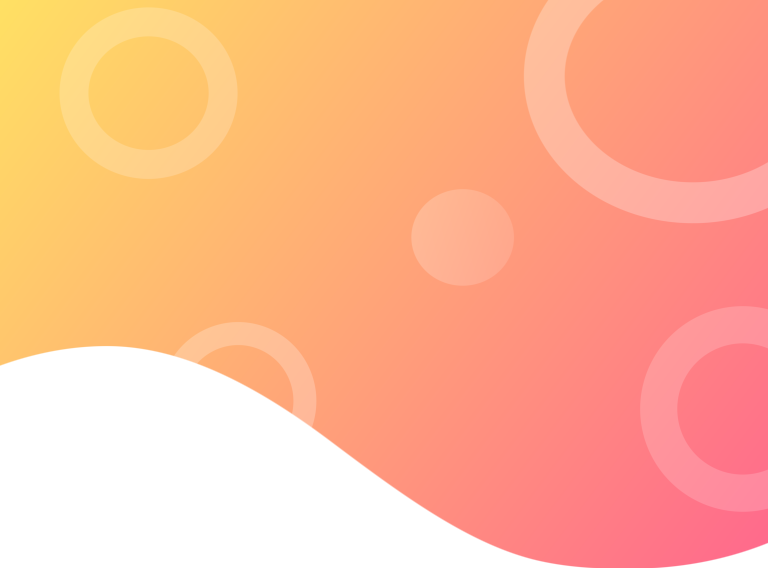
Reproduce this background procedurally as a Shadertoy shader.

```glsl
// A warm diagonal gradient with translucent rings and a disc above a white wave.
// Ellipse distances form the rings; a chain of cubic Hermite spans forms the wave.
// Space is measured in canvas heights, with the origin at the lower left.

#define ASPECT 1.3545
#define GRADIENT_DIR vec2(0.8, -0.6)
#define GRADIENT_LENGTH 1.676
#define YELLOW vec3(1.0, 0.88, 0.39)
#define PINK vec3(1.0, 0.41, 0.55)
#define WHITE vec3(1.0)
#define DISC_CENTER vec2(0.816, 0.582)
#define DISC_RADII vec2(0.0905, 0.085)
#define DISC_ALPHA vec2(0.22, 0.13)

const int RING_COUNT = 4;
const int NODE_COUNT = 6;

// Ring outlines: center, then outer radii
const vec4 ringShape[RING_COUNT] = vec4[](
    vec4(0.262, 0.836, 0.157, 0.151),
    vec4(1.222, 0.866, 0.298, 0.259),
    vec4(0.420, 0.294, 0.138, 0.139),
    vec4(1.310, 0.280, 0.181, 0.181));

// Ring style: band width, opacity
const vec2 ringStyle[RING_COUNT] = vec2[](
    vec2(0.0510, 0.20),
    vec2(0.0720, 0.27),
    vec2(0.0405, 0.24),
    vec2(0.0655, 0.18));

// Wave nodes: x, height, slope
const vec3 waveNode[NODE_COUNT] = vec3[](
    vec3(0.0, 0.3563, 0.36),
    vec3(0.1887, 0.3907, 0.0),
    vec3(0.582, 0.224, -0.75),
    vec3(0.9524, 0.0123, -0.22),
    vec3(1.1058, -0.0015, 0.0),
    vec3(ASPECT, 0.0441, 0.40));

// Antialiased coverage of a filled ellipse
float ellipse(vec2 p, vec2 center, vec2 radii, float pixel) {
    float d = (length((p - center) / radii) - 1.0) * min(radii.x, radii.y);
    return smoothstep(0.7 * pixel, -0.7 * pixel, d);
}

// Cubic Hermite interpolation between two wave nodes
float hermite(vec3 a, vec3 b, float x) {
    float span = b.x - a.x;
    float t = clamp((x - a.x) / span, 0.0, 1.0);
    float s = 1.0 - t;
    float blend = t * t * (3.0 - 2.0 * t);
    return mix(a.y, b.y, blend) + span * t * s * (s * a.z - t * b.z);
}

float waveHeight(float x) {
    float height = waveNode[0].y;
    for (int i = 0; i < NODE_COUNT - 1; i++) {
        if (x >= waveNode[i].x) height = hermite(waveNode[i], waveNode[i + 1], x);
    }
    return height;
}

void mainImage(out vec4 fragColor, in vec2 fragCoord) {
    vec2 p = fragCoord / iResolution.xy * vec2(ASPECT, 1.0);
    float pixel = 1.0 / iResolution.y;

    // Diagonal gradient from the top left corner
    float t = dot(p - vec2(0.0, 1.0), GRADIENT_DIR) / GRADIENT_LENGTH;
    vec3 color = mix(YELLOW, PINK, clamp(t * ASPECT / ASPECT, 0.0, 1.0));

    // Translucent rings
    for (int i = 0; i < RING_COUNT; i++) {
        vec2 center = ringShape[i].xy;
        vec2 radii = ringShape[i].zw;
        float band = ellipse(p, center, radii, pixel)
                   - ellipse(p, center, radii - ringStyle[i].x, pixel);
        color = mix(color, WHITE, band * ringStyle[i].y);
    }

    // Disc that fades towards its right side
    float across = clamp(0.5 + 0.5 * (p.x - DISC_CENTER.x) / DISC_RADII.x, 0.0, 1.0);
    float discAlpha = mix(DISC_ALPHA.x, DISC_ALPHA.y, across);
    color = mix(color, WHITE, ellipse(p, DISC_CENTER, DISC_RADII, pixel) * discAlpha);

    // White wave in front
    float above = p.y - waveHeight(p.x);
    float edge = 0.7 * fwidth(above);
    color = mix(color, WHITE, smoothstep(edge, -edge, above));

    fragColor = vec4(color, 1.0);
}
```
